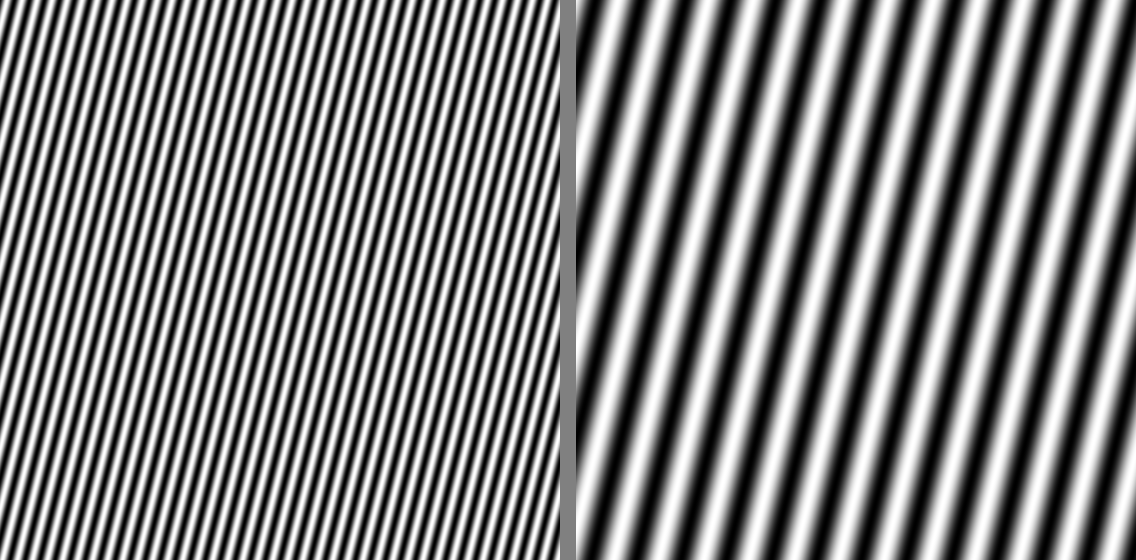
Left, the full canvas; right, a detail of the centre.
Give the GLSL for this pattern, as a Shadertoy shader.

```glsl
const float TAU = 6.2831853;
const vec2 CYCLES = vec2(37.3, -9.3);  // stripe periods across and up the canvas
const float DARK_OFFSET = 0.33;        // phase, in periods, at the lower left
const vec3 DARK = vec3(0.0);
const vec3 LIGHT = vec3(1.0);

// Smooth sinusoidal profile: 0 on a dark line, 1 on a light one
float grating(vec2 uv) {
    float phase = dot(uv, CYCLES) + DARK_OFFSET;
    return 0.5 - 0.5 * cos(TAU * phase);
}

void mainImage(out vec4 fragColor, in vec2 fragCoord) {
    vec2 uv = fragCoord / iResolution.xy;
    fragColor = vec4(mix(DARK, LIGHT, grating(uv)), 1.0);
}
```
